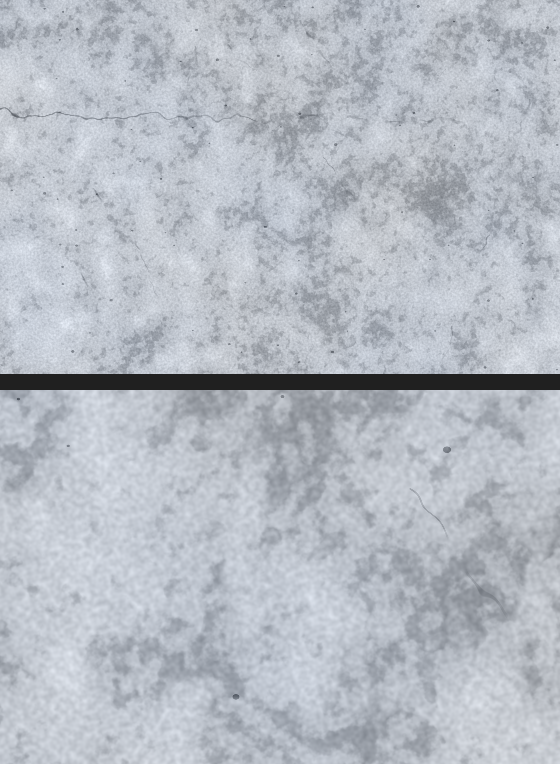
Top, the full canvas; bottom, a detail of the centre.
Write a Shadertoy shader that draws this texture.

```glsl
// Weathered pale concrete: a cool grey wall with broad stains, worn dark flecks,
// fine grain, pits and hairline cracks. Layers of gradient noise shift one base
// colour up or down; cracks are warped segments, pits are jittered grid dots.

const vec3  PLASTER       = vec3(0.757, 0.779, 0.812);
const vec3  WARM_TINT     = vec3(0.012, 0.002, -0.014);
const float STAIN_DEPTH   = 0.030;
const float CLOUD_DEPTH   = 0.045;
const float MOTTLE_DEPTH  = 0.070;
const float STREAK_DEPTH  = 0.025;
const float FLECK_DEPTH   = 0.115;
const float FLAKE_LIGHT   = 0.045;
const float GRAIN_DEPTH   = 0.075;
const float PIT_DEPTH     = 0.260;
const float PIT_SHARE     = 0.11;
const float PIT_GRID      = 22.0;
const float CRACK_DEPTH   = 0.240;
const float CRACK_WIDTH   = 0.0007;
const int   HAIRLINES     = 13;
const mat2  TURN          = mat2(0.8, 0.6, -0.6, 0.8);

vec2 hash2(vec2 p) {
    vec3 q = fract(p.xyx * vec3(0.1031, 0.1030, 0.0973));
    q += dot(q, q.yzx + 33.33);
    return fract((q.xx + q.yz) * q.zy);
}

float slope(vec2 cell, vec2 offset) {
    float angle = 6.2832 * hash2(cell).x;
    return dot(vec2(cos(angle), sin(angle)), offset);
}

float gradientNoise(vec2 p) {
    vec2 i = floor(p), f = p - i;
    vec2 u = f * f * f * (f * (f * 6.0 - 15.0) + 10.0);
    vec2 e = vec2(1.0, 0.0);
    return mix(mix(slope(i, f), slope(i + e, f - e), u.x),
               mix(slope(i + e.yx, f - e.yx), slope(i + 1.0, f - 1.0), u.x), u.y);
}

float fbm(vec2 p) {
    float sum = 0.0, gain = 1.0;
    for (int i = 0; i < 4; i++) {
        sum += gain * gradientNoise(p);
        p = TURN * p * 2.03 + 17.3;
        gain *= 0.5;
    }
    return sum;
}

float blob(vec2 p, vec2 centre, vec2 size) {
    vec2 d = (p - centre) / size;
    return exp(-dot(d, d));
}

// Coverage of a thin segment that fades towards its far end
float crack(vec2 p, vec2 start, vec2 span, float pixel) {
    float along = clamp(dot(p - start, span) / dot(span, span), 0.0, 1.0);
    float d = length(p - start - span * along);
    return (1.0 - smoothstep(CRACK_WIDTH, CRACK_WIDTH + pixel, d)) * (1.0 - 0.6 * along);
}

float cracks(vec2 p, float pixel) {
    vec2 bend = vec2(gradientNoise(p * 9.0), gradientNoise(p * 9.0 + 40.0)) * 0.030
              + vec2(gradientNoise(p * 37.0), gradientNoise(p * 37.0 + 80.0)) * 0.012;
    vec2 q = p + bend;
    float broken = smoothstep(-0.25, 0.2, gradientNoise(p * 24.0 + 9.0));
    // Long crack across the upper wall
    float total = crack(q, vec2(-0.05, 0.697), vec2(1.30, -0.025), pixel)
                * mix(1.0, broken, smoothstep(0.3, 0.8, p.x));
    // Scattered hairlines, mostly upright
    for (int i = 0; i < HAIRLINES; i++) {
        vec2 place = hash2(vec2(float(i) * 7.0 + 3.0, 11.0));
        vec2 form = hash2(vec2(float(i) * 5.0 + 1.0, 29.0));
        float angle = 1.57 + (form.x - 0.5) * 2.2;
        vec2 span = vec2(cos(angle), -sin(angle)) * mix(0.06, 0.22, form.y);
        total = max(total, 0.6 * broken * crack(q, place * vec2(1.5, 1.0), span, pixel));
    }
    return total;
}

float pits(vec2 p, float pixel) {
    vec2 cell = floor(p * PIT_GRID);
    vec2 kind = hash2(cell + 61.0);
    vec2 centre = (cell + 0.2 + 0.6 * hash2(cell + 7.0)) / PIT_GRID;
    float radius = mix(0.0008, 0.0032, kind.y * kind.y);
    float d = length((p - centre) * vec2(1.0, 1.25));
    return step(kind.x, PIT_SHARE) * (1.0 - smoothstep(radius, radius + pixel, d));
}

void mainImage(out vec4 fragColor, in vec2 fragCoord) {
    float pixel = 1.0 / iResolution.y;
    vec2 p = fragCoord * pixel;

    // Large stains and clean areas
    float stain = blob(p, vec2(1.05, 0.83), vec2(0.42, 0.20))
                + blob(p, vec2(1.10, 0.47), vec2(0.27, 0.12))
                + 0.7 * blob(p, vec2(0.15, 0.97), vec2(0.40, 0.14))
                + 0.5 * blob(p, vec2(0.70, 0.16), vec2(0.35, 0.14))
                - 0.8 * blob(p, vec2(0.15, 0.42), vec2(0.28, 0.26));
    float cloud = fbm(p * 3.2 + 5.0);
    float mottle = fbm(TURN * p * 10.0 + 31.0);
    float streak = gradientNoise(p * vec2(15.0, 3.0) + 2.0);

    // Dark flecks gather where the surface is worn
    float wear = 0.8 * cloud + 0.9 * mottle + 0.35 * stain;
    float speckle = fbm(TURN * p * 46.0 + 3.0);
    float fleck = smoothstep(0.05, 0.55, speckle + 0.6 * wear);

    // Pale flaking plaster, thickest in the lower right corner
    float corner = blob(p, vec2(1.48, 0.06), vec2(0.09, 0.10));
    float flake = smoothstep(0.15, 0.5, fbm(p * vec2(16.0, 11.0) + 70.0)
                + 0.3 * speckle + 0.6 * corner);

    float grain = gradientNoise(TURN * p * 143.0)
                + 0.8 * gradientNoise(TURN * TURN * p * 227.0 + 13.0);

    float tone = GRAIN_DEPTH * grain + FLAKE_LIGHT * flake
               - STAIN_DEPTH * stain - CLOUD_DEPTH * cloud
               - MOTTLE_DEPTH * mottle - STREAK_DEPTH * streak
               - FLECK_DEPTH * fleck * (1.0 - 0.6 * flake)
               - PIT_DEPTH * pits(p, pixel) - CRACK_DEPTH * cracks(p, pixel);

    vec3 colour = PLASTER + tone + WARM_TINT * fbm(p * 2.3 + 90.0);
    fragColor = vec4(clamp(colour, 0.0, 1.0), 1.0);
}
```
